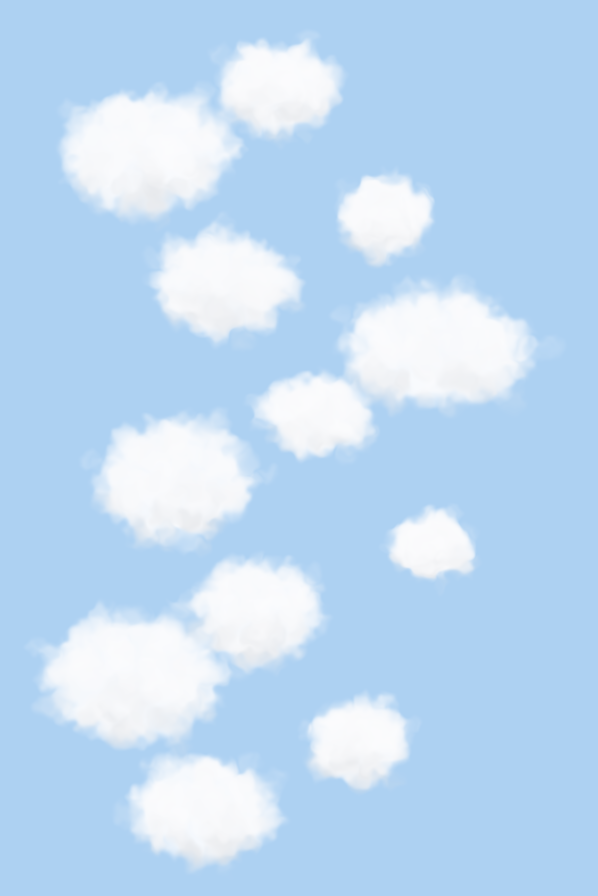
Reproduce this pattern procedurally as a Shadertoy shader.

```glsl
// Soft, hand-painted white clouds scattered over a plain light blue sky, tiling on all sides.

const vec2 TILE = vec2(1.0, 1.5);            // tile size in canvas widths
const vec3 SKY = vec3(0.68, 0.82, 0.95);
const vec3 CLOUD_WHITE = vec3(0.99, 0.99, 0.995);
const vec3 CLOUD_GREY = vec3(0.86, 0.87, 0.885);
const int CLOUDS = 12;
const int DAUBS = 120;
const float GOLDEN_ANGLE = 2.39996;

float hash(vec2 p) {
    vec3 q = fract(p.xyx * 0.1031);
    q += dot(q, q.yzx + 33.33);
    return fract((q.x + q.y) * q.z);
}

// Wraps a lattice cell; the half step keeps rounding away from the border.
vec2 wrapCell(vec2 cell, vec2 period) {
    return floor(mod(cell + 0.5, period));
}

// Value noise that wraps over the tile; cells (per width) must be even.
float wrapNoise(vec2 p, float cells, float seed) {
    vec2 g = p * cells;
    vec2 period = TILE * cells;
    vec2 f = fract(g);
    vec2 a = wrapCell(floor(g), period);
    vec2 b = wrapCell(floor(g) + 1.0, period);
    f = f * f * (3.0 - 2.0 * f);
    return mix(mix(hash(a + seed), hash(vec2(b.x, a.y) + seed), f.x),
               mix(hash(vec2(a.x, b.y) + seed), hash(b + seed), f.x), f.y);
}

vec2 wrapWarp(vec2 p, float cells, float seed) {
    return vec2(wrapNoise(p, cells, seed), wrapNoise(p, cells, seed + 57.0)) - 0.5;
}

// Shortest offset between two points on the repeating tile.
vec2 wrapOffset(vec2 p, vec2 center) {
    vec2 d = p - center;
    return d - TILE * round(d / TILE);
}

// Wide clouds are flatter than small ones.
vec2 cloudRadii(float id) {
    float bulk = fract(id * 0.618 + 0.64);
    float aspect = mix(0.76, 0.56, bulk) + 0.2 * hash(vec2(id, 14.0));
    return mix(0.055, 0.178, bulk) * vec2(1.0, aspect);
}

// One cloud per row, spread sideways by a golden ratio step, clear of the border.
vec2 cloudCenter(float id, vec2 radii) {
    vec2 margin = vec2(1.2 * radii.x + 0.02, 0.145);
    vec2 spot = vec2(fract(id * 0.382 + 0.25), id / float(CLOUDS - 1));
    return mix(margin, TILE - margin, spot);
}

// Position of a daub in the unit cloud, spiralling from the rim to the middle.
vec2 daubPosition(float k, float id) {
    float angle = k * GOLDEN_ANGLE + 0.8 * hash(vec2(k, id + 20.0));
    float phase = 6.2832 * hash(vec2(id, 31.0));
    float lobes = 1.0 + 0.05 * sin(2.0 * angle + phase) + 0.04 * sin(3.0 * angle - phase);
    float reach = 0.93 * sqrt(1.0 - k / float(DAUBS)) * lobes;
    reach *= k < 4.0 ? 1.15 : 1.0;           // a few stray wisps
    return reach * vec2(cos(angle), sin(angle));
}

// A white body under many small translucent daubs, over the given colour.
vec3 paintCloud(vec3 col, vec2 offset, vec2 radii, float id, float streak) {
    float rim = length(offset / radii);
    if (rim > 1.9) return col;
    float body = 1.0 - smoothstep(0.66, 1.0, rim + 0.14 * (streak - 0.5));
    col = mix(col, CLOUD_WHITE, 0.9 * body);
    float thinness = mix(mix(0.4, 1.15, streak), 1.0, body);

    for (int i = 0; i < DAUBS; i++) {
        float k = float(i);
        float progress = k / float(DAUBS);
        vec2 pos = daubPosition(k, id);
        float size = (0.014 + 0.07 * radii.x) * mix(0.7, 1.25, hash(vec2(k, id + 40.0)));
        float cover = 1.0 - smoothstep(0.4 * size, size, length(offset - pos * radii));
        float opacity = k < 4.0 ? 0.18 : mix(0.3, 0.5, progress);
        float underside = 1.0 - smoothstep(-0.75, 0.1, pos.y);
        float shade = hash(vec2(k, id + 60.0)) * mix(0.12, 0.9, underside);
        col = mix(col, mix(CLOUD_WHITE, CLOUD_GREY, shade), cover * opacity * thinness);
    }
    return col;
}

void mainImage(out vec4 fragColor, in vec2 fragCoord) {
    vec2 p = fragCoord / iResolution.xy * TILE;

    // Ragged, brushed outlines
    vec2 warped = p + 0.012 * wrapWarp(p, 32.0, 5.0) + 0.013 * wrapWarp(p, 72.0, 11.0);
    float streak = wrapNoise(warped, 64.0, 23.0);

    vec3 col = SKY;
    for (int i = 0; i < CLOUDS; i++) {
        float id = float(i);
        vec2 radii = cloudRadii(id);
        vec2 offset = wrapOffset(warped, cloudCenter(id, radii));
        col = paintCloud(col, offset, radii, id, streak);
    }
    fragColor = vec4(col, 1.0);
}
```
